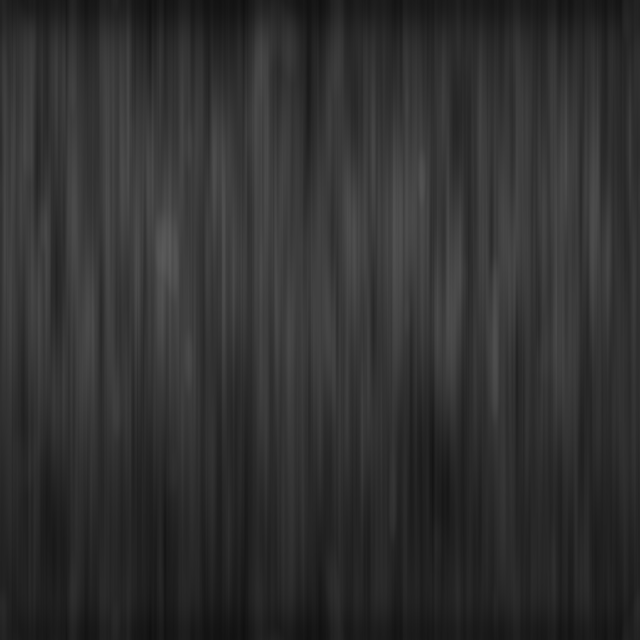
Reproduce this texture procedurally as a Shadertoy shader.

```glsl
float hash(vec2 cell) {
    vec3 p = fract(vec3(cell.xyx) * vec3(0.1031, 0.1030, 0.0973));
    p += dot(p, p.yzx + 33.33);
    return fract((p.x + p.y) * p.z);
}

// Wrapping noise along one column, shifted by a random phase
float columnNoise(float column, float y, float rows, float seed) {
    float t = y * rows + rows * hash(vec2(column + 7.0, seed + 91.0));
    float cell = floor(t);
    float a = hash(vec2(column, mod(cell, rows) + seed));
    float b = hash(vec2(column, mod(cell + 1.0, rows) + seed));
    return mix(a, b, smoothstep(0.0, 1.0, t - cell));
}

// Vertical streaks, blended between neighbouring columns
float streaks(vec2 uv, float columns, float rows, float seed) {
    float x = uv.x * columns;
    float cell = floor(x);
    float a = columnNoise(mod(cell, columns), uv.y, rows, seed);
    float b = columnNoise(mod(cell + 1.0, columns), uv.y, rows, seed);
    return mix(a, b, smoothstep(0.0, 1.0, x - cell));
}

void mainImage(out vec4 fragColor, in vec2 fragCoord) {
    vec2 uv = fragCoord / iResolution.xy;

    // Broad vertical shading, darkest across the top and bottom edge
    float angle = 6.2831853 * uv.y;
    float edge = min(uv.y, 1.0 - uv.y) / 0.05;
    float shade = 0.19 - 0.035 * (cos(angle) + sin(angle)) - 0.055 * exp(-edge * edge);

    // Streaks from wide and soft to hair thin
    float grain = 0.25 * (streaks(uv, 24.0, 4.0, 11.0) - 0.5);
    grain += 0.42 * (streaks(uv, 56.0, 5.0, 37.0) - 0.5);
    grain += 0.36 * (streaks(uv, 120.0, 4.0, 53.0) - 0.5);
    grain += 0.20 * (streaks(uv, 260.0, 4.0, 71.0) - 0.5);
    grain += 0.12 * (streaks(uv, 512.0, 3.0, 97.0) - 0.5);

    // Sparse soft highlights
    float glow = smoothstep(0.75, 1.0, streaks(uv, 44.0, 6.0, 131.0));

    float gray = shade * (1.0 + grain) + 0.04 * glow;
    fragColor = vec4(vec3(gray), 1.0);
}
```
